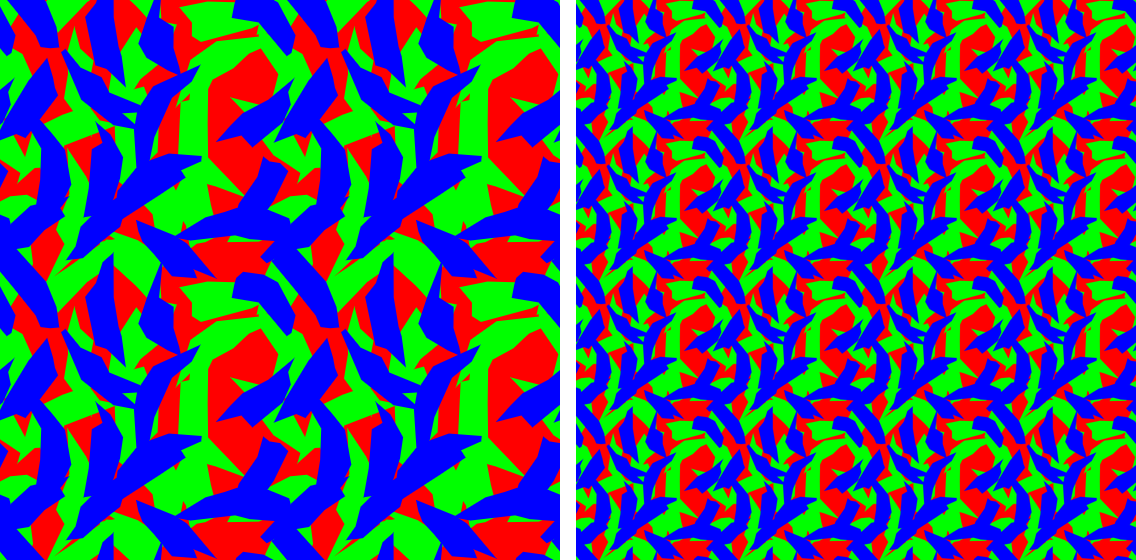
Left: one tile. Right: repeated 2 by 2.
Write a Shadertoy shader that draws this pattern.

```glsl
// Angular camouflage: jagged bent patches of green and blue on red, two repeats each way.

const float CELLS = 4.0;    // patches per repeat, each way
const float REPEATS = 2.0;  // repeats across and down
const float CORNERS = 10.0; // corners per patch

float hash(vec2 cell, float key) {
    return fract(sin(dot(vec3(cell, key), vec3(127.1, 311.7, 74.7))) * 43758.5453);
}

// One corner of an elongated, bent patch with uneven radii
vec2 patchCorner(vec2 id, float i, float key, float halfWidth) {
    i = mod(i, CORNERS);
    float angle = (i + 0.7 * (hash(id, key + i) - 0.5)) * 6.28319 / CORNERS;
    float radius = mix(0.45, 1.15, hash(id, key + 20.0 + i));
    vec2 v = radius * vec2(0.9 * cos(angle), halfWidth * sin(angle));
    v.y += (hash(id, key + 41.0) - 0.5) * 1.1 * (v.x * v.x - 0.3);
    return v;
}

// Signed distance to the patch polygon, negative inside
float patchDistance(vec2 p, vec2 id, float key, float halfWidth) {
    float nearest = 1e3, side = 1.0;
    vec2 a = patchCorner(id, CORNERS - 1.0, key, halfWidth);
    for (float i = 0.0; i < CORNERS; i++) {
        vec2 b = patchCorner(id, i, key, halfWidth);
        vec2 edge = a - b, w = p - b;
        vec2 gap = w - edge * clamp(dot(w, edge) / dot(edge, edge), 0.0, 1.0);
        nearest = min(nearest, dot(gap, gap));
        bvec3 crossing = bvec3(p.y >= b.y, p.y < a.y, edge.x * w.y > edge.y * w.x);
        if (all(crossing) || all(not(crossing))) side = -side;
        a = b;
    }
    return side * sqrt(nearest);
}

// Union of the scattered patches; cell ids wrap so each repeat is identical
float patchLayer(vec2 p, float key, float halfWidth) {
    vec2 home = floor(p);
    float d = 1e3;
    for (float y = -1.0; y <= 1.0; y++) {
        for (float x = -1.0; x <= 1.0; x++) {
            vec2 cell = home + vec2(x, y);
            vec2 id = mod(cell, CELLS);
            vec2 jitter = vec2(hash(id, key + 42.0), hash(id, key + 43.0)) - 0.5;
            vec2 q = p - cell - 0.5 - 0.5 * jitter;
            float turn = 6.28319 * hash(id, key + 44.0);
            float c = cos(turn), s = sin(turn);
            q = vec2(c * q.x + s * q.y, c * q.y - s * q.x);
            d = min(d, patchDistance(q, id, key, halfWidth));
        }
    }
    return d;
}

void mainImage(out vec4 fragColor, in vec2 fragCoord) {
    float scale = CELLS * REPEATS;
    vec2 p = fragCoord / iResolution.xy * scale;
    float pixel = scale / iResolution.y;

    float green = patchLayer(p + 0.5, 3.0, 0.31);
    float blue = patchLayer(p, 60.0, 0.28);

    // Blue lies over green, green over the red ground
    vec3 color = vec3(1.0, 0.0, 0.0);
    color = mix(color, vec3(0.0, 1.0, 0.0), clamp(0.5 - green / pixel, 0.0, 1.0));
    color = mix(color, vec3(0.0, 0.0, 1.0), clamp(0.5 - blue / pixel, 0.0, 1.0));
    fragColor = vec4(color, 1.0);
}
```
